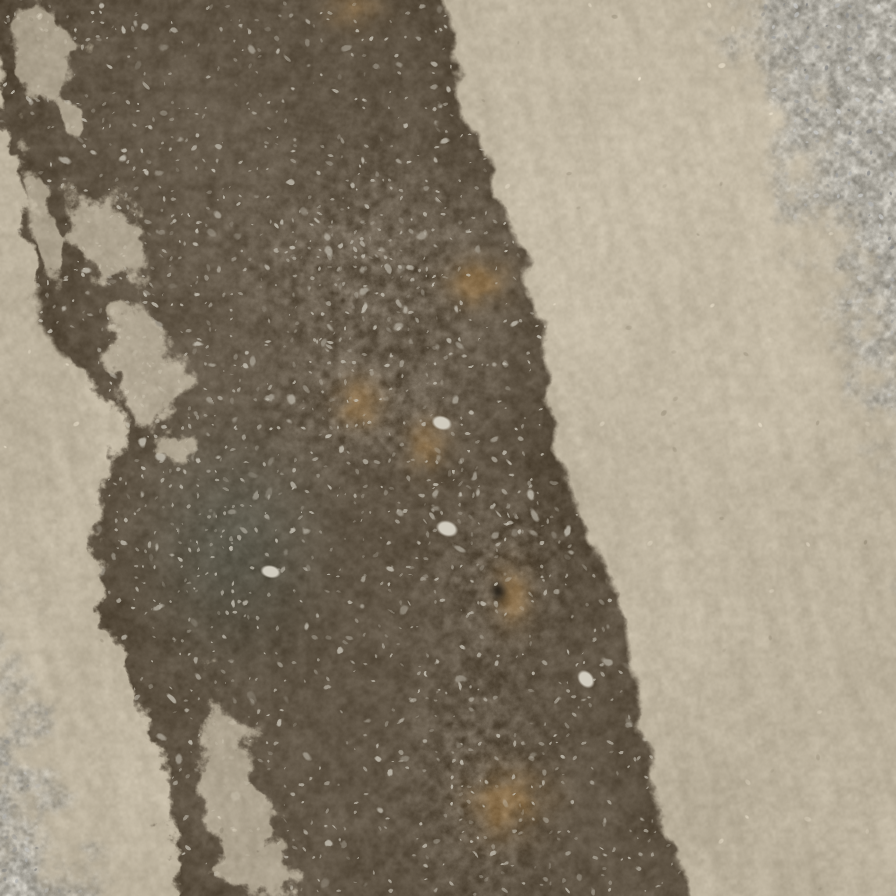
Write a WebGL 1 fragment shader that draws this texture.

```glsl
precision highp float;
uniform vec2 u_resolution;

#define SLANT 0.27
#define EDGE_SOFT 0.005
#define EDGE_ROUGH 0.030
#define GRAIN 0.13
#define STREAK 0.07
#define PEBBLE_DENSITY 0.16
#define DRY vec3(0.745, 0.705, 0.625)
#define DAMP vec3(0.385, 0.342, 0.282)
#define GRAVEL vec3(0.665, 0.655, 0.625)
#define OCHRE vec3(0.56, 0.45, 0.30)
#define STONE vec3(0.75, 0.73, 0.68)

float hash(vec2 p) {
  return fract(sin(dot(p, vec2(127.1, 311.7))) * 43758.5453);
}

float noise(vec2 p) {
  vec2 i = floor(p), f = fract(p);
  f = f * f * (3.0 - 2.0 * f);
  return mix(mix(hash(i), hash(i + vec2(1, 0)), f.x),
             mix(hash(i + vec2(0, 1)), hash(i + vec2(1, 1)), f.x), f.y);
}

float fbm(vec2 p) {
  float sum = 0.0, amp = 0.5;
  for (int i = 0; i < 5; i++) {
    sum += amp * noise(p);
    p = mat2(1.6, 1.2, -1.2, 1.6) * p + 7.3;
    amp *= 0.5;
  }
  return sum / 0.97;
}

// Soft ellipse sheared along the track: 1 at its centre, 0 at its rim
float blob(vec2 q, vec2 centre, vec2 radius) {
  vec2 d = q - centre;
  d.x -= SLANT * d.y;
  return 1.0 - length(d / radius);
}

float glow(vec2 q, vec2 centre, vec2 radius) {
  vec2 d = (q - centre) / radius;
  return exp(-dot(d, d));
}

// Scattered stones: coverage in x, brightness in y
vec2 pebbles(vec2 q, float scale, float density) {
  vec2 cell = floor(q * scale), f = fract(q * scale);
  vec2 seed = cell + scale;
  vec2 centre = 0.35 + 0.3 * vec2(hash(seed), hash(seed + 31.7));
  float angle = 6.283 * hash(seed + 5.1);
  float c = cos(angle), s = sin(angle);
  vec2 d = mat2(c, s, -s, c) * (f - centre) * vec2(1.0, 1.5);
  float radius = mix(0.12, 0.32, hash(seed + 11.3));
  float present = step(hash(seed + 19.9), density);
  float cover = 1.0 - smoothstep(radius - 0.12, radius + 0.08, length(d));
  return vec2(cover * present, hash(seed + 47.2));
}

void main() {
  vec2 q = gl_FragCoord.xy / u_resolution;
  q.y = 1.0 - q.y;
  float across = q.x - SLANT * q.y;
  float broad = fbm(q * 7.0);
  float rough = fbm(q * 38.0) - 0.5;
  float fine = noise(q * 250.0) - 0.5;
  float grit = fbm(q * 110.0 + 9.0) - 0.5;
  float streak = fbm(vec2(across * 70.0, q.y * 8.0)) - 0.5;

  // Dry ground with lengthwise streaks
  vec3 dry = DRY + STREAK * streak + 0.07 * (broad - 0.5) + 0.09 * grit + 0.03 * fine;
  dry += 0.025 * glow(q, vec2(0.72, 0.30), vec2(0.16, 0.35));
  dry -= 0.04 * glow(q, vec2(0.82, 0.90), vec2(0.12, 0.15));
  vec2 chip = pebbles(q, 75.0, 0.05);
  dry += chip.x * mix(-0.10, 0.14, chip.y);

  // Loose gravel in two opposite corners
  float gravelRight = smoothstep(-0.04, 0.08, q.x - 0.81 - 0.37 * q.y + 0.16 * rough);
  float gravelLeft = smoothstep(-0.04, 0.07, 0.35 * (q.y - 0.76) - q.x + 0.16 * rough);
  vec3 gravel = GRAVEL + 0.42 * grit + 0.16 * fine;
  vec2 shard = pebbles(q, 85.0, 0.45);
  gravel = mix(gravel, mix(vec3(0.40, 0.41, 0.43), vec3(0.86, 0.87, 0.88), shard.y), 0.65 * shard.x);
  dry = mix(dry, gravel, 0.85 * max(gravelRight, gravelLeft));

  // Outline of the damp strip
  float rightEdge = 0.495 + 0.275 * q.y + 0.009 * cos((q.y - 0.31) * 15.7);
  float leftBump = (q.y - 0.47) / 0.06, leftDip = (q.y - 0.68) / 0.06;
  float leftEdge = -0.025 + 0.235 * q.y + 0.05 * exp(-leftBump * leftBump)
                 - 0.018 * exp(-leftDip * leftDip);
  float inside = min(rightEdge - q.x + EDGE_ROUGH * rough,
                     q.x - leftEdge + 2.2 * EDGE_ROUGH * rough);
  inside = max(inside, 0.04 * blob(q, vec2(0.085, 0.355), vec2(0.044, 0.048)) + 0.03 * rough);
  inside = max(inside, 0.04 * blob(q, vec2(0.160, 0.620), vec2(0.044, 0.058)) + 0.03 * rough);
  float damp = smoothstep(-EDGE_SOFT, EDGE_SOFT, inside);

  // Dry islands left along the ragged side
  float island = blob(q, vec2(0.118, 0.262), vec2(0.040, 0.046));
  island = max(island, blob(q, vec2(0.045, 0.050), vec2(0.036, 0.052)));
  island = max(island, blob(q, vec2(0.080, 0.130), vec2(0.014, 0.024)));
  island = max(island, blob(q, vec2(0.048, 0.245), vec2(0.014, 0.060)));
  island = max(island, blob(q, vec2(0.165, 0.425), vec2(0.036, 0.075)));
  island = max(island, blob(q, vec2(0.270, 0.910), vec2(0.036, 0.120)));
  damp *= 1.0 - 0.82 * smoothstep(-0.12, 0.18, island + 1.8 * rough);

  // Damp soil, mottled and darker along its rim
  vec3 soil = DAMP + 0.10 * (broad - 0.5) + GRAIN * grit + 0.05 * rough + 0.03 * fine;
  soil -= 0.035 * (1.0 - smoothstep(0.0, 0.07, inside));
  soil += vec3(-0.03, 0.0, 0.01) * glow(q, vec2(0.26, 0.61), vec2(0.08, 0.10));
  float worn = glow(q, vec2(0.42, 0.31), vec2(0.13, 0.12)) + glow(q, vec2(0.54, 0.87), vec2(0.07, 0.13))
             + glow(q, vec2(0.42, 0.46), vec2(0.09, 0.06)) + glow(q, vec2(0.56, 0.64), vec2(0.07, 0.08));
  soil += worn * (0.035 + 0.22 * grit);

  // Ochre stains
  float stain = glow(q, vec2(0.535, 0.315), vec2(0.030, 0.024));
  stain += glow(q, vec2(0.400, 0.450), vec2(0.024, 0.024));
  stain += glow(q, vec2(0.478, 0.500), vec2(0.021, 0.026));
  stain += glow(q, vec2(0.572, 0.665), vec2(0.020, 0.034));
  stain += glow(q, vec2(0.567, 0.895), vec2(0.040, 0.036));
  stain += 0.7 * glow(q, vec2(0.395, 0.008), vec2(0.030, 0.022));
  soil = mix(soil, OCHRE + 0.2 * grit, clamp(stain * (0.75 + 1.6 * rough), 0.0, 0.85));
  soil *= 1.0 - 0.65 * glow(q, vec2(0.556, 0.660), vec2(0.008, 0.010));

  // Pebbles, clustered in a few places
  float cluster = glow(q, vec2(0.41, 0.30), vec2(0.09, 0.09)) + glow(q, vec2(0.52, 0.57), vec2(0.09, 0.04))
                + 0.7 * glow(q, vec2(0.25, 0.58), vec2(0.08, 0.16)) + 0.7 * glow(q, vec2(0.17, 0.36), vec2(0.07, 0.20));
  for (int i = 0; i < 3; i++) {
    float scale = 48.0 + 27.0 * float(i);
    vec2 stone = pebbles(q + 0.013 * rough, scale, PEBBLE_DENSITY * (0.45 + 0.25 * float(i) + 1.3 * cluster));
    soil = mix(soil, STONE, stone.x * mix(0.2, 0.9, stone.y));
  }
  float bigStone = max(blob(q, vec2(0.499, 0.590), vec2(0.013, 0.010)), blob(q, vec2(0.493, 0.472), vec2(0.012, 0.009)));
  bigStone = max(bigStone, blob(q, vec2(0.654, 0.758), vec2(0.010, 0.011)));
  bigStone = max(bigStone, blob(q, vec2(0.302, 0.638), vec2(0.012, 0.008)));
  soil = mix(soil, STONE + 0.07, smoothstep(0.0, 0.4, bigStone));

  gl_FragColor = vec4(clamp(mix(dry, soil, damp), 0.0, 1.0), 1.0);
}
```
